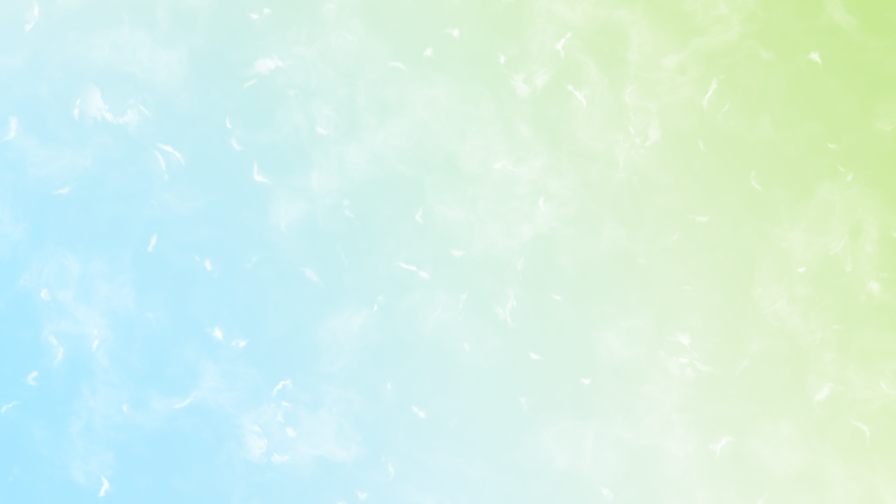
Write a WebGL 2 fragment shader that draws this background.

```glsl
#version 300 es
precision highp float;

uniform vec2 u_resolution;
out vec4 fragColor;

// Wash colours, five stops from left to right in three rows
const vec3 TOP[5] = vec3[5](
    vec3(0.84, 0.95, 0.96), vec3(0.82, 0.94, 0.91), vec3(0.86, 0.95, 0.84),
    vec3(0.83, 0.93, 0.69), vec3(0.78, 0.91, 0.57));
const vec3 MIDDLE[5] = vec3[5](
    vec3(0.70, 0.92, 1.00), vec3(0.75, 0.93, 0.98), vec3(0.84, 0.95, 0.91),
    vec3(0.88, 0.95, 0.83), vec3(0.83, 0.93, 0.68));
const vec3 BOTTOM[5] = vec3[5](
    vec3(0.67, 0.91, 1.00), vec3(0.72, 0.92, 0.99), vec3(0.84, 0.95, 0.97),
    vec3(0.90, 0.96, 0.90), vec3(0.90, 0.96, 0.82));
const vec3 LIGHT = vec3(1.0);

// Soft veil, wisps and fine mottling
const float VEIL_SCALE = 9.0;
const float VEIL_STRENGTH = 0.24;
const float WISP_SCALE = 16.0;
const float WISP_STRENGTH = 0.20;
const float MOTTLE_SCALE = 28.0;
const float MOTTLE_STRENGTH = 0.26;

// Scattered glints
const float GLINT_CELL = 0.11;
const float GLINT_CHANCE = 0.68;
const float GLINT_WIDTH = 0.0040;
const float GLINT_STRENGTH = 2.6;
const float HALO_STRENGTH = 0.6;

// Flecked glows: centre in canvas fractions, radius, strength
const float GLOW_SOFT = 0.18;
const float GLOW_FLECK = 2.2;
const vec4 GLOWS[8] = vec4[8](
    vec4(0.128, 0.79, 0.042, 1.0), vec4(0.305, 0.88, 0.038, 0.7),
    vec4(0.305, 0.13, 0.045, 0.9), vec4(0.590, 0.85, 0.040, 0.6),
    vec4(0.720, 0.70, 0.045, 0.7), vec4(0.965, 0.46, 0.035, 0.9),
    vec4(0.565, 0.39, 0.026, 1.0), vec4(0.770, 0.30, 0.040, 0.9));

float hash(vec2 p) {
    return fract(sin(dot(p, vec2(127.1, 311.7))) * 43758.5453);
}

float noise(vec2 p) {
    vec2 i = floor(p), f = fract(p);
    f = f * f * (3.0 - 2.0 * f);
    return mix(mix(hash(i), hash(i + vec2(1.0, 0.0)), f.x),
               mix(hash(i + vec2(0.0, 1.0)), hash(i + 1.0), f.x), f.y);
}

float fbm(vec2 p) {
    float sum = 0.0, amplitude = 0.5;
    for (int i = 0; i < 5; i++) {
        sum += amplitude * noise(p);
        p = mat2(1.6, 1.2, -1.2, 1.6) * p + 7.3;
        amplitude *= 0.5;
    }
    return sum;
}

vec3 rowColour(vec3 row[5], float x) {
    float s = clamp(x, 0.0, 1.0) * 4.0;
    int i = int(min(floor(s), 3.0));
    return mix(row[i], row[i + 1], s - float(i));
}

// Smooth quadratic blend through the three rows
vec3 wash(vec2 uv) {
    float y = uv.y;
    return rowColour(BOTTOM, uv.x) * 2.0 * (y - 0.5) * (y - 1.0)
         + rowColour(MIDDLE, uv.x) * 4.0 * y * (1.0 - y)
         + rowColour(TOP, uv.x) * 2.0 * y * (y - 0.5);
}

// Bent, tapering and broken strokes with a cloudy halo
float glints(vec2 p) {
    vec2 home = floor(p / GLINT_CELL);
    float grain = noise(p * 85.0), cloud = fbm(p * 34.0);
    float light = 0.0;
    for (int y = -1; y <= 1; y++)
    for (int x = -1; x <= 1; x++) {
        vec2 cell = home + vec2(x, y);
        if (hash(cell + 3.7) > GLINT_CHANCE) continue;
        vec2 centre = cell + vec2(hash(cell + 11.3), hash(cell + 23.9));
        float angle = 6.2832 * hash(cell + 37.1);
        float size = mix(0.012, 0.048, hash(cell + 41.7));
        float power = mix(0.10, 1.0, pow(hash(cell + 53.3), 1.7));
        vec2 q = p - centre * GLINT_CELL;
        q = mat2(cos(angle), sin(angle), -sin(angle), cos(angle)) * q;
        float along = q.x / size;
        float across = q.y - 0.35 * size * along * along + 0.035 * (cloud - 0.5);
        float taper = 1.0 - smoothstep(0.2, 1.0, abs(along));
        float stroke = exp(-pow(across / GLINT_WIDTH, 2.0)) * taper;
        float halo = exp(-4.0 * dot(q, q) / (size * size)) * smoothstep(0.35, 0.75, cloud);
        light += power * (GLINT_STRENGTH * stroke * smoothstep(0.15, 0.8, grain)
                        + HALO_STRENGTH * halo);
    }
    return light;
}

void main() {
    vec2 uv = gl_FragCoord.xy / u_resolution;
    vec2 p = gl_FragCoord.xy / u_resolution.y;
    float aspect = u_resolution.x / u_resolution.y;

    // Warped clouds, thin bright folds and mottling
    vec2 warp = vec2(fbm(p * 7.0), fbm(p * 7.0 + 19.0)) - 0.5;
    float cloud = fbm(p * VEIL_SCALE + 1.2 * warp);
    float veil = smoothstep(0.38, 0.82, cloud);
    float fold = 1.0 - abs(2.0 * fbm(p * WISP_SCALE + 2.0 * warp) - 1.0);
    float wisp = pow(fold, 8.0) * smoothstep(0.42, 0.68, cloud);
    float mottle = smoothstep(0.4, 0.8, fbm(p * MOTTLE_SCALE + 3.0 * warp));
    float light = VEIL_STRENGTH * veil + WISP_STRENGTH * wisp
                + MOTTLE_STRENGTH * mottle * (0.3 + veil) + glints(p);

    float fleck = smoothstep(0.5, 0.74, fbm(p * 36.0 + 4.0 * warp));
    for (int i = 0; i < 8; i++) {
        vec2 d = (uv - GLOWS[i].xy) * vec2(aspect, 1.0) / GLOWS[i].z;
        light += GLOWS[i].w * exp(-dot(d, d)) * (GLOW_SOFT + GLOW_FLECK * fleck);
    }

    vec3 colour = mix(wash(uv), LIGHT, 1.0 - exp(-light));
    fragColor = vec4(colour, 1.0);
}
```
